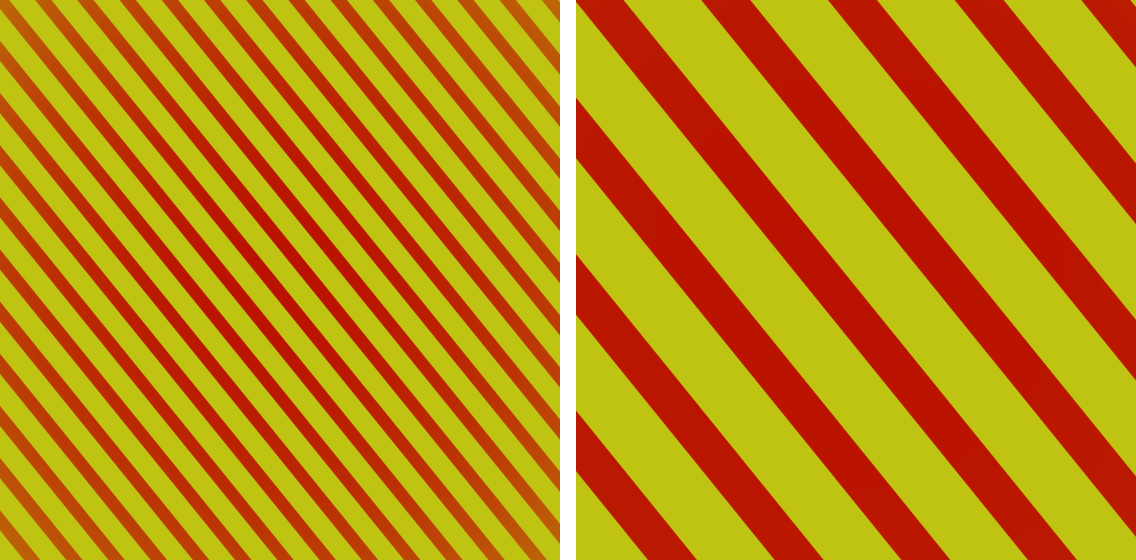
Left, the full canvas; right, a detail of the centre.
This pattern is drawn by a Shadertoy shader. Its source:

```glsl
const vec3 YELLOW = vec3(0.75, 0.77, 0.07);
const vec3 RED = vec3(0.73, 0.07, 0.0);

const float STRIPE_ANGLE = 51.0;    // direction across the stripes, degrees from vertical
const float STRIPE_PERIOD = 0.0586; // distance between stripe centres
const float STRIPE_WIDTH = 0.387;   // share of the period
const float STRIPE_PHASE = 0.762;   // offset in periods
const float FADE_STRENGTH = 0.97;   // blend towards the ground per squared radius

// Signed distance to the nearest stripe, negative inside
float stripeDistance(vec2 p, float angle, float period, float width, float phase) {
    float across = dot(p, vec2(sin(angle), cos(angle))) / period - phase;
    float fromCentre = abs(fract(across + 0.5) - 0.5);
    return (fromCentre - 0.5 * width) * period;
}

// Antialiased coverage of a shape
float coverage(float dist, float pixel) {
    return 1.0 - smoothstep(-0.75 * pixel, 0.75 * pixel, dist);
}

// Stripe colour fades radially towards the ground colour
vec3 fadedColor(vec2 fromCentre, vec3 inner, vec3 outer, float strength) {
    return mix(inner, outer, clamp(strength * dot(fromCentre, fromCentre), 0.0, 1.0));
}

void mainImage(out vec4 fragColor, in vec2 fragCoord) {
    float pixel = 1.0 / iResolution.y;
    vec2 p = fragCoord * pixel;
    vec2 centre = 0.5 * iResolution.xy * pixel;

    float dist = stripeDistance(p, radians(STRIPE_ANGLE), STRIPE_PERIOD, STRIPE_WIDTH, STRIPE_PHASE);
    vec3 stripe = fadedColor(p - centre, RED, YELLOW, FADE_STRENGTH);

    fragColor = vec4(mix(YELLOW, stripe, coverage(dist, pixel)), 1.0);
}
```
